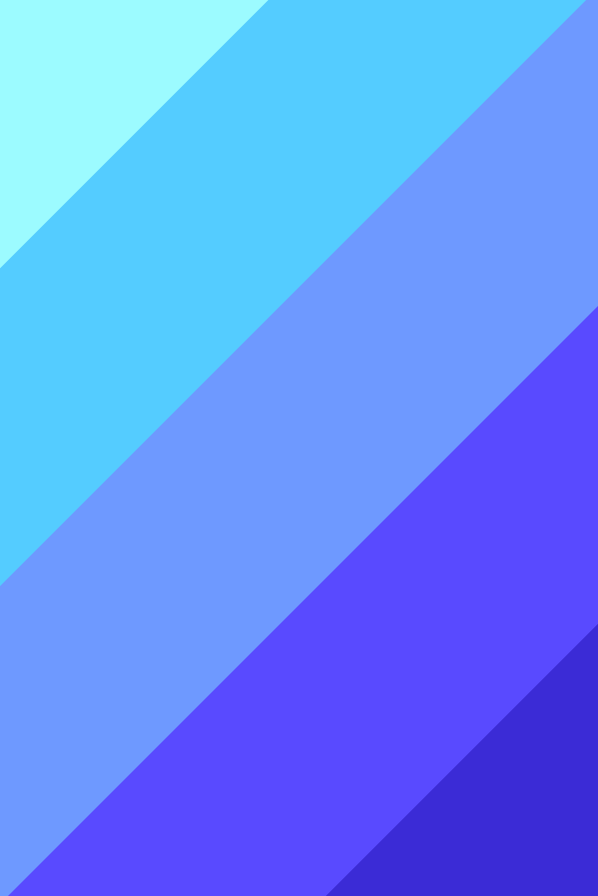
A Shadertoy shader for this background:

```glsl
// Five flat diagonal bands, from pale cyan at the upper left to deep indigo at the lower right.

void mainImage(out vec4 fragColor, in vec2 fragCoord) {
    // Distance along the diagonal from the upper left corner, in canvas heights
    vec2 fromCorner = vec2(fragCoord.x, iResolution.y - fragCoord.y) / iResolution.y;
    float diagonal = fromCorner.x + fromCorner.y;
    float softness = 0.9 / iResolution.y;

    vec3 bandColors[5] = vec3[5](
        vec3(0.61, 0.985, 1.0),   // pale cyan
        vec3(0.33, 0.80, 1.0),    // sky
        vec3(0.43, 0.60, 1.0),    // periwinkle
        vec3(0.35, 0.29, 1.0),    // violet blue
        vec3(0.23, 0.17, 0.84));  // indigo

    // Evenly spaced 45 degree edges, each blending into the next band
    vec3 color = bandColors[0];
    for (int i = 1; i < 5; i++) {
        float edge = 0.2995 + 0.3547 * float(i - 1);
        color = mix(color, bandColors[i], smoothstep(edge - softness, edge + softness, diagonal));
    }

    fragColor = vec4(color, 1.0);
}
```
